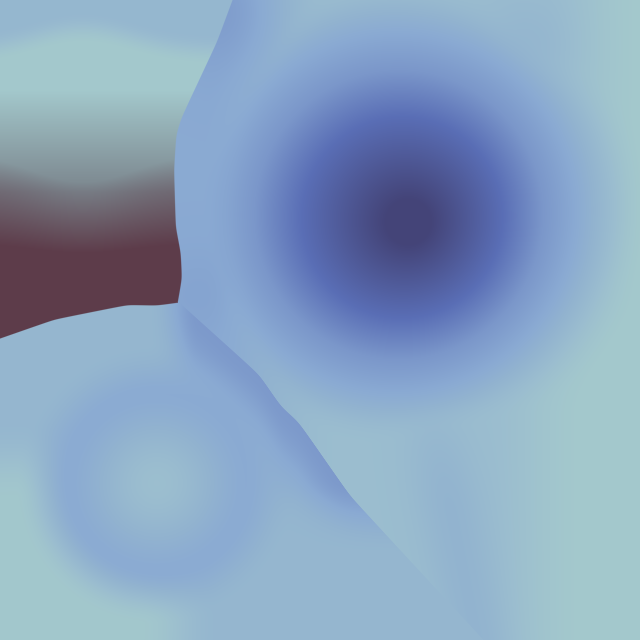
This background is drawn by a three.js fragment shader. Its source:

```glsl
// Soft blue gradient fields: a dark glow, a pale ring and a wine-coloured panel with curved seams.
varying vec2 vUv;

// Tone scale, darkest to lightest
const vec3 CORE = vec3(0.265, 0.265, 0.47);
const vec3 BLUE = vec3(0.35, 0.43, 0.71);
const vec3 PERIWINKLE = vec3(0.48, 0.59, 0.79);
const vec3 LIGHT_BLUE = vec3(0.54, 0.665, 0.825);
const vec3 SKY = vec3(0.575, 0.705, 0.81);
const vec3 PALE = vec3(0.61, 0.745, 0.81);
const vec3 MINT = vec3(0.64, 0.785, 0.80);
const vec3 GREY = vec3(0.48, 0.52, 0.55);
const vec3 WINE = vec3(0.365, 0.235, 0.29);

const vec2 GLOW_CENTER = vec2(0.641, 0.651);
const vec2 GLOW_STRETCH = vec2(-0.08, 0.06);
const vec2 RING_CENTER = vec2(0.245, 0.245);
const vec2 CORNER = vec2(0.2786, 0.5286); // where the three fields meet
const float EDGE = 0.0012;
const float BEND_SOFTNESS = 0.008;

float bump(float x, float width) {
  return exp(-x * x / (width * width));
}

float ramp(float from, float to, float x) {
  return clamp((x - from) / (to - from), 0.0, 1.0);
}

// Rounded change of slope, used to shape the seams
float bend(float x, float at, float slope) {
  float d = x - at;
  return 0.5 * slope * (d + sqrt(d * d + BEND_SOFTNESS * BEND_SOFTNESS));
}

float softMin(float a, float b, float k) {
  float h = max(k - abs(a - b), 0.0) / k;
  return min(a, b) - 0.25 * h * h * k;
}

vec3 toneColor(float t) {
  vec3 c = mix(CORE, BLUE, ramp(0.0, 1.0, t));
  c = mix(c, PERIWINKLE, ramp(1.0, 2.0, t));
  c = mix(c, LIGHT_BLUE, ramp(2.0, 3.0, t));
  c = mix(c, SKY, ramp(3.0, 4.0, t));
  c = mix(c, PALE, ramp(4.0, 5.0, t));
  return mix(c, MINT, ramp(5.0, 6.0, t));
}

// Seams
float panelRight(float y) {
  return 0.278 + 0.18 * (y - CORNER.y) + bend(y, 0.565, -0.23) + bend(y, 0.605, -0.15)
    + bend(y, 0.645, 0.17) + bend(y, 0.735, 0.09) + bend(y, 0.79, 0.25)
    + bend(y, 0.815, 0.16) + bend(y, 0.935, -0.1);
}

float panelBottom(float x) {
  return 0.471 + 0.35 * x + bend(x, 0.085, -0.15) + bend(x, 0.2, -0.23) + bend(x, 0.245, 0.17);
}

float diagonalSeam(float x) {
  return CORNER.y - 0.9 * (x - CORNER.x) + bend(x, 0.406, -0.6) + bend(x, 0.439, 0.66)
    + bend(x, 0.466, -0.6) + bend(x, 0.547, 0.36);
}

// Right field: dark glow over a wash from blue to mint
float glowTone(vec2 p) {
  float wash = mix(3.0, 4.9, smoothstep(0.32, 0.53, p.x));
  wash -= 0.8 * bump(length(p - vec2(0.37, 0.98)), 0.09);
  wash -= 0.3 * bump(length(p - vec2(0.31, 0.54)), 0.07);
  wash -= 0.95 * bump(p.x - 0.745 + 0.2 * p.y, 0.055) * (1.0 - smoothstep(0.2, 0.45, p.y));
  wash -= 0.7 * bump(length(p - vec2(0.82, 0.93)), 0.08);
  wash += 1.1 * smoothstep(0.76, 0.92, p.x - 0.09 * smoothstep(0.35, 0.55, p.y));

  vec2 d = p - GLOW_CENTER;
  float dist = length(d);
  float r = dist / (1.0 + dot(d, GLOW_STRETCH) / max(dist, 0.0001));
  float glow = ramp(0.035, 0.157, r) + ramp(0.157, 0.225, r) + ramp(0.225, 0.28, r)
    + 4.0 * ramp(0.28, 0.42, r);
  return softMin(glow, wash, 0.6);
}

// Lower left field: pale ring, mint corner and a shade along the seam
float ringTone(vec2 p, float seamDepth) {
  float shade = bump(seamDepth, 0.11) * smoothstep(0.23, 0.31, p.x) * smoothstep(0.13, 0.25, p.y);
  float wash = 4.25 - 2.1 * shade;
  wash += 1.6 * (1.0 - smoothstep(0.2, 0.32, length(p - vec2(0.02))));
  float r = length(p - RING_CENTER);
  float ring = 5.0 - 2.0 * smoothstep(0.0, 0.155, r);
  return mix(ring, wash, smoothstep(0.13, 0.22, r));
}

// Upper left panel: sky, mint, grey and wine in bowed bands
vec3 panelColor(vec2 p) {
  float bow = bump(p.x - 0.13, 0.11);
  vec3 c = toneColor(6.0 - 1.7 * smoothstep(0.895, 0.945, p.y - 0.035 * bow));
  c = mix(c, GREY, 1.0 - ramp(0.70, 0.86, p.y));
  return mix(c, WINE, 1.0 - ramp(0.62 - 0.015 * bow, 0.76 - 0.045 * bow, p.y));
}

void main() {
  vec2 p = vUv;
  float seamDepth = diagonalSeam(p.x) - p.y;
  float panelDepth = min(panelRight(p.y) - p.x, p.y - panelBottom(p.x));
  vec3 color = toneColor(glowTone(p));
  color = mix(color, toneColor(ringTone(p, seamDepth)), smoothstep(-EDGE, EDGE, seamDepth));
  color = mix(color, panelColor(p), smoothstep(-EDGE, EDGE, panelDepth));
  gl_FragColor = vec4(color, 1.0);
}
```
